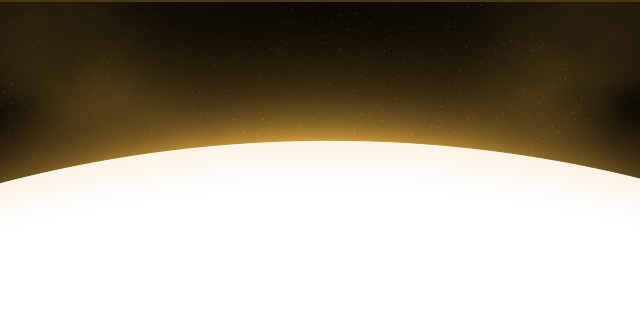
Write a WebGL 2 fragment shader that draws this background.

```glsl
#version 300 es
precision highp float;
// A pale planet-like dome rising under a dark golden sky.
// A circle distance drives the rim glow and the cream shading; soft blobs
// warped by value noise make the haze, and a jittered grid makes the dust.

uniform vec2 u_resolution;
out vec4 fragColor;

const vec2 DOME_TOP = vec2(1.029, 0.560);
const float DOME_RADIUS = 4.06;
const vec3 GOLD = vec3(1.0, 0.745, 0.285);
const vec3 CREAM = vec3(0.984, 0.949, 0.894);
const vec3 WHITE = vec3(1.0);

float hash(vec2 p) {
    vec3 q = fract(vec3(p.xyx) * 0.1031);
    q += dot(q, q.yzx + 33.33);
    return fract((q.x + q.y) * q.z);
}

float valueNoise(vec2 p) {
    vec2 cell = floor(p);
    vec2 f = fract(p);
    f = f * f * (3.0 - 2.0 * f);
    float low = mix(hash(cell), hash(cell + vec2(1, 0)), f.x);
    float high = mix(hash(cell + vec2(0, 1)), hash(cell + vec2(1, 1)), f.x);
    return mix(low, high, f.y);
}

float fbm(vec2 p) {
    float sum = 0.0;
    float amplitude = 0.5;
    for (int i = 0; i < 4; i++) {
        sum += amplitude * valueNoise(p);
        p = p * 2.03 + 17.0;
        amplitude *= 0.5;
    }
    return sum;
}

// Soft elliptical spot, 1 at its centre.
float blob(vec2 p, vec2 centre, vec2 size) {
    vec2 q = (p - centre) / size;
    return exp(-dot(q, q));
}

// One jittered speck per grid cell, only some of them lit.
float dust(vec2 p, float cellSize, float radius, float density, float pixel) {
    vec2 cell = floor(p / cellSize);
    vec2 jitter = 0.2 + 0.6 * vec2(hash(cell + 3.7), hash(cell + 91.3));
    float d = length(p - (cell + jitter) * cellSize);
    float lit = step(1.0 - density, hash(cell + 47.1));
    float spot = 1.0 - smoothstep(radius - 0.5 * pixel, radius + 0.7 * pixel, d);
    return spot * lit * hash(cell + 12.9);
}

// Haze lying in two side clouds, with dark pockets at the outer edges.
float haze(vec2 p) {
    vec2 q = p + 0.10 * (vec2(fbm(p * 4.0), fbm(p * 4.0 + 31.0)) - 0.47);
    float clouds = 0.15 * blob(q, vec2(0.28, 0.70), vec2(0.24, 0.15))
                 + 0.15 * blob(q, vec2(1.74, 0.71), vec2(0.22, 0.15))
                 + 0.10 * blob(q, vec2(0.08, 0.92), vec2(0.26, 0.17))
                 + 0.10 * blob(q, vec2(1.90, 0.93), vec2(0.28, 0.16));
    float pockets = 0.07 * blob(q, vec2(0.0, 0.64), vec2(0.12, 0.09))
                  + 0.08 * blob(q, vec2(1.96, 0.64), vec2(0.14, 0.10));
    return clouds * (0.65 + 0.75 * fbm(p * 5.0 + 8.0)) - pockets;
}

vec3 sky(vec2 p, float height, float pixel) {
    float side = p.x - 0.98;
    float rim = 0.74 * exp(-0.85 * side * side) * exp(-max(height, 0.0) / 0.115);
    float light = 0.055 + rim + haze(p);
    light += 0.025 * (fbm(p * 9.0) - 0.47);
    light -= 0.025 * blob(p, vec2(1.03, 0.96), vec2(0.35, 0.16));

    float patches = smoothstep(0.3, 0.65, fbm(p * 3.0 + 5.0));
    float specks = dust(p, 0.022, 0.0020, 0.35, pixel)
                 + 0.6 * dust(p + 0.37, 0.014, 0.0013, 0.30, pixel);
    light += 0.16 * specks * (0.35 + 0.65 * patches);
    return GOLD * clamp(light, 0.03, 0.82);
}

vec3 dome(float depth) {
    return mix(CREAM, WHITE, smoothstep(-0.03, 0.17, depth));
}

void main() {
    float pixel = 1.0 / u_resolution.y;
    vec2 p = gl_FragCoord.xy * pixel;
    float height = length(p - DOME_TOP + vec2(0.0, DOME_RADIUS)) - DOME_RADIUS;

    // Sky with a thin brown band along the top
    vec3 color = sky(p, height, pixel);
    float band = smoothstep(-0.5 * pixel, 0.5 * pixel, p.y - 0.9935);
    color = mix(color, GOLD * 0.28, band);

    // Pale dome in front
    float inside = 1.0 - smoothstep(-0.6 * pixel, 0.6 * pixel, height);
    color = mix(color, dome(-height), inside);
    fragColor = vec4(color, 1.0);
}
```
